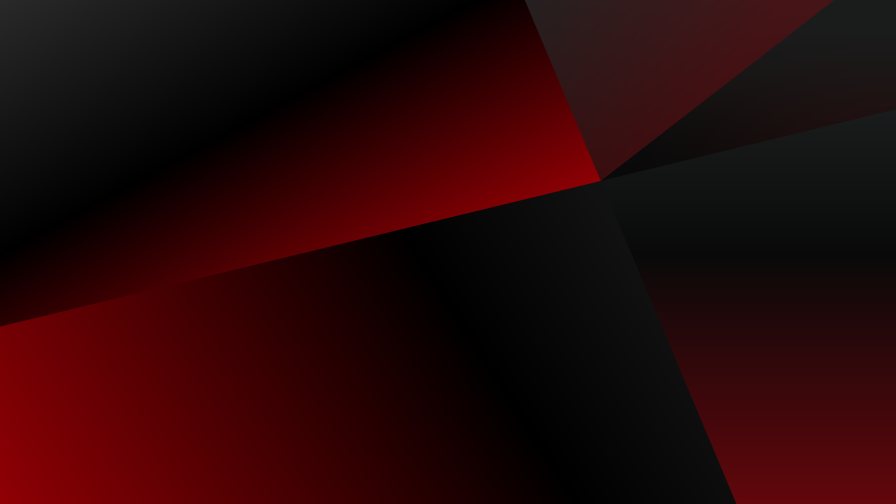
Reproduce this background procedurally as a WebGL 2 fragment shader.

```glsl
#version 300 es
precision highp float;

uniform vec2 u_resolution;
out vec4 outColor;

// Layout, in units of canvas height
const float ASPECT = 16.0 / 9.0;
const vec2 HUB = vec2(1.192, 0.641);
const vec2 RISING_NORMAL = vec2(-0.2425, 1.0);
const vec2 STEEP_NORMAL = vec2(1.0, 0.42);
const vec2 RAY_NORMAL = vec2(-0.775, 1.0);

// Gradient axes: a point on the dark valley and the direction towards red
const vec2 UPPER_VALLEY = vec2(0.0, 0.495);
const vec2 UPPER_AXIS = vec2(0.47, -0.88);
const vec2 LOWER_VALLEY = vec2(0.81, 0.525);
const vec2 LOWER_AXIS = vec2(-0.84, -0.54);
const vec2 WEDGE_START = vec2(1.042, 1.0);
const vec2 WEDGE_AXIS = vec2(0.8, -0.6);
const float RIGHT_VALLEY = 0.495;

// Colours
const vec3 BLACK = vec3(0.0);
const vec3 RED = vec3(0.56, 0.0, 0.015);
const vec3 SILVER = vec3(0.16);
const vec3 CHARCOAL = vec3(0.065);
const vec3 WEDGE_GRAY = vec3(0.145, 0.125, 0.125);
const vec3 WEDGE_RED = vec3(0.27, 0.08, 0.09);
const vec3 SLATE = vec3(0.10, 0.11, 0.11);
const vec3 EMBER = vec3(0.13, 0.045, 0.045);
const vec3 SOOT = vec3(0.035);
const vec3 WINE = vec3(0.385, 0.025, 0.045);

// Signed distance to a line through the hub
float lineDistance(vec2 p, vec2 normal) {
    return dot(p - HUB, normalize(normal));
}

// Antialiased half plane
float coverage(float d) {
    return clamp(d * u_resolution.y + 0.5, 0.0, 1.0);
}

// Dark valley at zero, with one colour rising on either side
vec3 valley(float d, vec3 before, float beforeSpan, vec3 valleyColor, vec3 after, float afterSpan) {
    vec3 color = mix(valleyColor, before, clamp(-d / beforeSpan, 0.0, 1.0));
    return mix(color, after, clamp(d / afterSpan, 0.0, 1.0));
}

// Gray to dull red, dimming towards the hub
vec3 wedgePanel(vec2 p) {
    float t = clamp(dot(p - WEDGE_START, WEDGE_AXIS) / 0.42, 0.0, 1.0);
    float dim = 0.04 * clamp((1.0 - p.y) / (1.0 - HUB.y), 0.0, 1.0);
    return mix(WEDGE_GRAY, WEDGE_RED, t) - vec3(0.5, 1.0, 1.0) * dim;
}

// Slate above, soot at the hub, a faint ember on the right
vec3 sliverPanel(vec2 p) {
    float height = smoothstep(HUB.y, 1.0, p.y);
    float reach = smoothstep(HUB.x, ASPECT, p.x);
    return mix(mix(SOOT, EMBER, reach), SLATE, height);
}

void main() {
    vec2 p = gl_FragCoord.xy / u_resolution * vec2(ASPECT, 1.0);

    // Panel gradients
    vec3 upperLeft = valley(dot(p - UPPER_VALLEY, UPPER_AXIS), SILVER, 0.44, BLACK, RED, 0.432);
    vec3 lowerLeft = valley(dot(p - LOWER_VALLEY, LOWER_AXIS), CHARCOAL, 0.35, BLACK, RED, 0.96);
    vec3 lowerRight = valley(RIGHT_VALLEY - p.y, SLATE, 0.28, SOOT, WINE, RIGHT_VALLEY);

    // Panels joined along the three edges
    float aboveRising = coverage(lineDistance(p, RISING_NORMAL));
    float rightOfSteep = coverage(lineDistance(p, STEEP_NORMAL));
    float aboveRay = coverage(lineDistance(p, RAY_NORMAL));
    vec3 upperRight = mix(sliverPanel(p), wedgePanel(p), aboveRay);
    vec3 upper = mix(upperLeft, upperRight, rightOfSteep);
    vec3 lower = mix(lowerLeft, lowerRight, rightOfSteep);

    outColor = vec4(mix(lower, upper, aboveRising), 1.0);
}
```
